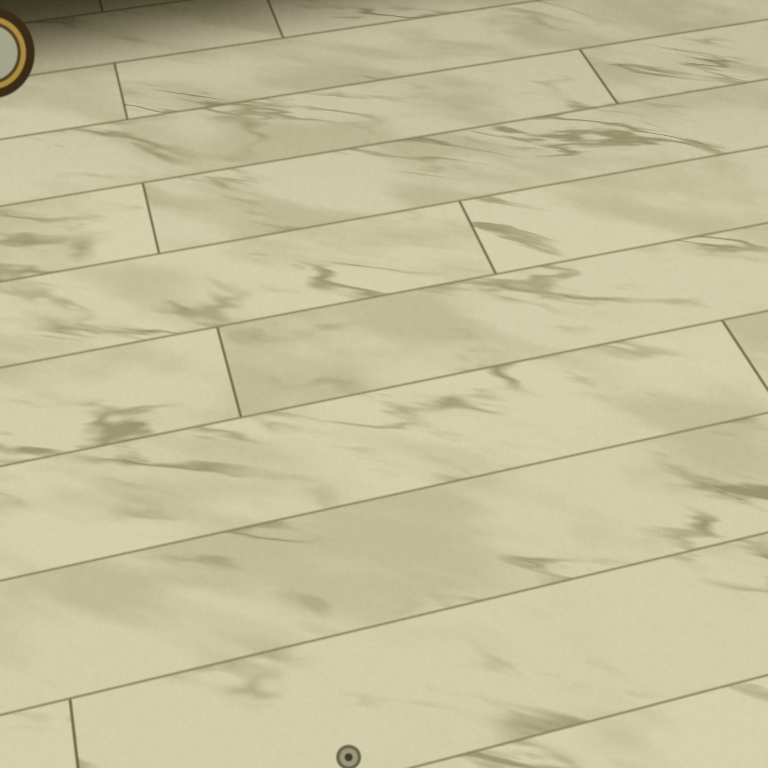
Give the GLSL for this texture, as a WebGL 1 fragment shader.

```glsl
precision highp float;
// Pale veined floor planks seen in perspective, with thin seams and staggered end joints.
// A projective mapping gives floor coordinates (along, row); each plank seeds its own veins.
// A corner shadow, a caster wheel and a small floor bolt are laid on top.

uniform vec2 u_resolution;

#define DEPTH 0.797         // perspective strength towards the viewer
#define SEAM_HALF 0.0013    // half width of the long seams
#define JOINT_HALF 0.0016   // half width of the end joints
#define SOFTNESS 0.0007     // edge blur added to one pixel
#define VEIN_TILT 4.0       // rows crossed per unit along the plank
#define VEIN_AMOUNT 0.75
#define PLANK_TONE 0.025    // brightness change between planks
#define CREAM vec3(0.825, 0.805, 0.672)
#define SAND vec3(0.735, 0.710, 0.575)
#define VEIN vec3(0.55, 0.52, 0.38)
#define SEAM vec3(0.53, 0.50, 0.345)
#define JOINT vec3(0.39, 0.37, 0.24)

float hash(vec2 p) {
  return fract(sin(dot(p, vec2(127.1, 311.7))) * 43758.5453);
}

float noise(vec2 p) {
  vec2 i = floor(p), f = fract(p);
  f = f * f * (3.0 - 2.0 * f);
  return mix(mix(hash(i), hash(i + vec2(1.0, 0.0)), f.x),
             mix(hash(i + vec2(0.0, 1.0)), hash(i + vec2(1.0, 1.0)), f.x), f.y);
}

float fbm(vec2 p) {
  float sum = 0.0, amp = 0.53;
  for (int i = 0; i < 4; i++) {
    sum += amp * noise(p);
    p = p * 2.03 + vec2(17.3, 9.1);
    amp *= 0.5;
  }
  return sum;
}

// 1 inside the given radius or half width, 0 outside
float cover(float d, float size) {
  float blur = SOFTNESS + 1.0 / u_resolution.y;
  return 1.0 - smoothstep(size - blur, size + blur, d);
}

float nearestInteger(float x) {
  return abs(fract(x + 0.5) - 0.5);
}

// End joint position of a row: odd rows stay aligned, even rows drift
float jointOffset(float row) {
  float odd = 0.29 + 0.6 * pow(max(row, 0.0) / 7.0, 8.0);
  float even = 0.58 + 0.0475 * row + 0.2 * cos(1.075 * row - 1.935);
  return mix(even, odd, mod(row, 2.0));
}

vec3 plankColor(vec2 floorPos, vec2 plank) {
  float seed = hash(plank + 3.7);
  float tilt = VEIN_TILT * mix(0.6, 1.2, seed);
  vec2 q = vec2(floorPos.x * 7.0, (floorPos.y - tilt * floorPos.x) * 1.8);
  q += vec2(seed * 61.0, hash(plank + 8.2) * 47.0);
  q.y += 0.7 * (noise(q * vec2(0.8, 0.6) + 31.0) - 0.5);

  // Broad cloudy stain, then thin broken veins gathered in patches
  float cloud = smoothstep(0.43, 0.76, fbm(q));
  float ridge = 1.0 - abs(2.0 * fbm(q * vec2(1.1, 1.7) + 12.0) - 1.0);
  float patches = smoothstep(0.48, 0.76, fbm(q * vec2(0.9, 0.8) + 53.0));
  float vein = smoothstep(0.82, 1.0, ridge) * patches;
  float fleck = smoothstep(0.64, 0.82, fbm(q * vec2(2.6, 3.4) + 80.0)) * patches;

  vec3 color = mix(CREAM, SAND, 0.75 * cloud);
  color = mix(color, VEIN, VEIN_AMOUNT * clamp(vein + 0.6 * fleck, 0.0, 1.0));
  return color * (1.0 + PLANK_TONE * (hash(plank) - 0.5));
}

void main() {
  vec2 p = gl_FragCoord.xy / u_resolution;
  p.y = 1.0 - p.y;

  // Floor coordinates and their gradients on the canvas
  float w = 1.0 + DEPTH * p.y;
  float along = (p.x + 0.16) / w;
  float across = (2.18 * p.x + 15.54 * p.y - 0.533) / w;
  vec2 alongGrad = vec2(1.0, -DEPTH * along) / w;
  vec2 acrossGrad = vec2(2.18, 15.54 - DEPTH * across) / w;

  // Planks, seams and joints
  float row = floor(across);
  float run = along - jointOffset(row);
  vec3 color = plankColor(vec2(along, across), vec2(row, floor(run)));
  float seamDist = nearestInteger(across) / length(acrossGrad);
  float jointDist = nearestInteger(run) / length(alongGrad);
  float nearness = mix(0.75, 1.2, p.y);
  color = mix(color, JOINT, 0.9 * cover(jointDist, JOINT_HALF * nearness));
  color = mix(color, SEAM, 0.85 * cover(seamDist, SEAM_HALF * nearness));

  // Falling light, corner shadow and fine grain
  color *= mix(0.92, 1.0, smoothstep(0.0, 0.35, p.y));
  float shadow = 1.0 - smoothstep(0.0, 0.14, p.y + 0.18 * p.x);
  color *= mix(vec3(1.0), vec3(0.31, 0.29, 0.22), shadow);
  color += 0.016 * (noise(p * 260.0) - 0.5);

  // Caster wheel: tyre, brass rim, pale hub
  float wheel = length((p - vec2(-0.011, 0.069)) * vec2(1.0, 0.95));
  color = mix(color, vec3(0.22, 0.17, 0.09), cover(wheel, 0.056));
  color = mix(color, vec3(0.66, 0.54, 0.25), cover(wheel, 0.045));
  color = mix(color, vec3(0.30, 0.25, 0.13), cover(wheel, 0.038));
  color = mix(color, vec3(0.64, 0.64, 0.54), cover(wheel, 0.034));

  // Floor bolt
  float bolt = length(p - vec2(0.454, 0.986));
  color = mix(color, vec3(0.39, 0.38, 0.28), cover(bolt, 0.016));
  color = mix(color, vec3(0.60, 0.59, 0.48), cover(bolt, 0.012));
  color = mix(color, vec3(0.24, 0.23, 0.16), cover(bolt, 0.005));

  gl_FragColor = vec4(color, 1.0);
}
```
